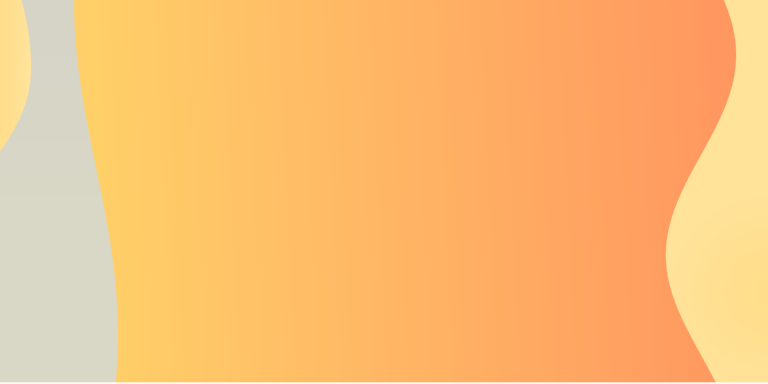
A WebGL 1 fragment shader for this background:

```glsl
precision highp float;

// Warm abstract backdrop: an amber-to-coral field between wavy side panels.
// Each boundary is a curve x = f(y): cosine waves for the panels and a
// lopsided parabola for the corner lobe, layered with antialiased masks.

uniform vec2 u_resolution;

const float PI = 3.14159265;
const vec2 CANVAS = vec2(2.0, 1.0);      // working units, origin lower left

// Waves: mean x, amplitude, crest y, half period
const vec4 LEFT_WAVE  = vec4(0.250, 0.0573, 0.128, 0.872);
const vec4 RIGHT_WAVE = vec4(1.8255, 0.0915, 0.857, 0.521);

// Corner lobe: tip position, then curvature below and above the tip
const vec2 LOBE_TIP = vec2(0.081, 0.823);
const vec2 LOBE_CURVE = vec2(1.73, 0.81);

const vec3 AMBER       = vec3(1.00, 0.815, 0.410);
const vec3 CORAL       = vec3(1.00, 0.595, 0.375);
const vec3 STONE       = vec3(0.850, 0.843, 0.775);
const vec3 STONE_TOP   = vec3(0.835, 0.832, 0.780);
const vec3 CREAM       = vec3(1.00, 0.890, 0.600);
const vec3 CREAM_DEEP  = vec3(1.00, 0.868, 0.545);
const vec3 BASE_STRIP  = vec3(0.995, 0.985, 0.965);

const vec2 FIELD_SPAN = vec2(0.24, 1.88);   // x range of the warm gradient
const float FIELD_TILT = 0.05;              // shifts coral leftward at the top
const vec2 GLOW_CENTER = vec2(2.0, 0.24);
const float GLOW_RADIUS = 0.30;
const float STRIP_HEIGHT = 0.0045;

float waveX(vec4 wave, float y) {
  return wave.x + wave.y * cos(PI * (y - wave.z) / wave.w);
}

float waveSlope(vec4 wave, float y) {
  float k = PI / wave.w;
  return -wave.y * k * sin(k * (y - wave.z));
}

// Coverage to the right of a curve, given its horizontal offset and slope
float rightOf(float offset, float slope, float pixel) {
  return clamp(0.5 + offset / (pixel * sqrt(1.0 + slope * slope)), 0.0, 1.0);
}

float rightOfWave(vec4 wave, vec2 p, float pixel) {
  return rightOf(p.x - waveX(wave, p.y), waveSlope(wave, p.y), pixel);
}

float lobeMask(vec2 p, float pixel) {
  float dy = p.y - LOBE_TIP.y;
  float curve = dy < 0.0 ? LOBE_CURVE.x : LOBE_CURVE.y;
  float edge = LOBE_TIP.x - curve * dy * dy;
  return 1.0 - rightOf(p.x - edge, -2.0 * curve * dy, pixel);
}

vec3 warmField(vec2 p) {
  float x = p.x + FIELD_TILT * (p.y - 0.5);
  float t = (x - FIELD_SPAN.x) / (FIELD_SPAN.y - FIELD_SPAN.x);
  return mix(AMBER, CORAL, clamp(t, 0.0, 1.0));
}

void main() {
  vec2 p = gl_FragCoord.xy / u_resolution * CANVAS;
  float pixel = 1.25 * CANVAS.y / u_resolution.y;

  // Stone panel and the pale lobe on its upper left
  vec3 color = mix(STONE, STONE_TOP, smoothstep(0.4, 1.0, p.y));
  vec3 lobe = mix(CREAM_DEEP, CREAM, smoothstep(0.0, LOBE_TIP.x, p.x));
  color = mix(color, lobe, lobeMask(p, pixel));

  // Central warm gradient
  color = mix(color, warmField(p), rightOfWave(LEFT_WAVE, p, pixel));

  // Cream panel with a soft deeper glow at the right border
  float glow = 1.0 - smoothstep(0.0, GLOW_RADIUS, distance(p, GLOW_CENTER));
  vec3 cream = mix(CREAM, CREAM_DEEP, glow);
  color = mix(color, cream, rightOfWave(RIGHT_WAVE, p, pixel));

  // Thin pale strip along the bottom
  float strip = clamp(0.5 + (STRIP_HEIGHT - p.y) / pixel, 0.0, 1.0);
  color = mix(color, BASE_STRIP, strip);

  gl_FragColor = vec4(color, 1.0);
}
```
